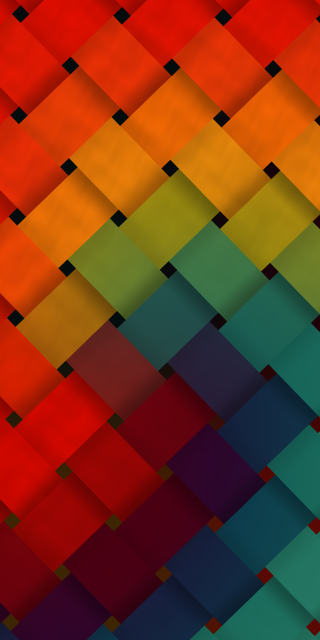
Reproduce this pattern procedurally as a WebGL 1 fragment shader.

```glsl
precision highp float;
// Diagonal plain weave of broad ribbons with small dark square holes.
// A turned grid picks which ribbon lies on top in each cell; each visible
// piece takes one colour from a warm vertical ramp blended into a cool radial one.
uniform vec2 u_resolution;

const float CANVAS_HEIGHT = 2.0;               // canvas is 1 wide, 2 high
const float STEP = 0.224;                      // distance between ribbon axes
const float TILT = 0.769;                      // weave direction in radians
const vec2  WEAVE_ORIGIN = vec2(0.524, 0.998); // centre of cell (0, 0)
const float HALF_WIDTH = 0.413;                // half ribbon width, in steps
const float HALF_LENGTH = 1.0 - HALF_WIDTH;    // half length of a visible piece
const vec2  COOL_CENTRE = vec2(0.039, 0.672);  // middle of the radial ramp
const float COLOUR_DRIFT = 0.15;               // colour change inside a piece
const float END_SHADOW = 0.30;
const float MOTTLE = 0.055;

const vec3 RED    = vec3(0.84, 0.045, 0.00);
const vec3 ORANGE = vec3(0.90, 0.37, 0.01);
const vec3 AMBER  = vec3(0.87, 0.50, 0.04);
const vec3 OLIVE  = vec3(0.58, 0.52, 0.06);
const vec3 GREEN  = vec3(0.25, 0.46, 0.27);
const vec3 TEAL   = vec3(0.09, 0.40, 0.35);
const vec3 BLUE   = vec3(0.05, 0.24, 0.30);
const vec3 NAVY   = vec3(0.08, 0.13, 0.24);
const vec3 PURPLE = vec3(0.18, 0.02, 0.17);
const vec3 WINE   = vec3(0.29, 0.00, 0.07);
const vec3 HOLE_TOP   = vec3(0.01, 0.045, 0.05);
const vec3 HOLE_BROWN = vec3(0.24, 0.14, 0.01);
const vec3 HOLE_RED   = vec3(0.35, 0.03, 0.01);

float ramp(float from, float to, float x) {
  return clamp((x - from) / (to - from), 0.0, 1.0);
}

// Red at the top through orange and olive to teal, lagging at the left.
vec3 warmRamp(vec2 p) {
  float t = (1.97 - p.y) / 0.1615;
  t *= smoothstep(-0.21, 0.52, p.x) * (1.0 - 0.12 * smoothstep(0.7, 1.0, p.x));
  vec3 c = mix(RED, vec3(0.87, 0.18, 0.02), ramp(0.0, 1.0, t));
  c = mix(c, ORANGE, ramp(1.0, 2.0, t));
  c = mix(c, AMBER, ramp(2.0, 3.0, t));
  c = mix(c, OLIVE, ramp(3.0, 4.0, t));
  c = mix(c, GREEN, ramp(4.0, 5.0, t));
  return mix(c, TEAL, ramp(5.0, 6.0, t));
}

// Red at the centre through wine, purple and blue to teal.
vec3 coolRamp(vec2 p) {
  float r = length(p - COOL_CENTRE);
  vec3 c = mix(vec3(0.79, 0.03, 0.0), vec3(0.60, 0.02, 0.01), ramp(0.17, 0.34, r));
  c = mix(c, WINE, ramp(0.34, 0.55, r));
  c = mix(c, PURPLE, ramp(0.56, 0.65, r));
  c = mix(c, NAVY, ramp(0.65, 0.78, r));
  c = mix(c, BLUE, ramp(0.78, 0.84, r));
  c = mix(c, TEAL, ramp(0.84, 0.96, r));
  return mix(c, vec3(0.14, 0.46, 0.38), ramp(0.96, 1.06, r));
}

vec3 ribbonColour(vec2 p) {
  return mix(warmRamp(p), coolRamp(p), smoothstep(1.154, 0.672, p.y));
}

vec3 holeColour(vec2 p) {
  vec3 low = mix(HOLE_BROWN, HOLE_RED, smoothstep(0.35, 0.9, p.x));
  vec3 high = mix(HOLE_TOP, vec3(0.12, 0.0, 0.03), ramp(0.4, 1.0, p.x) * ramp(1.9, 1.4, p.y));
  return mix(high, low, smoothstep(1.05, 0.4, p.y));
}

// Layered sines for soft blotches in the dye.
float blotches(vec2 p) {
  float a = sin(p.x * 31.0 + 2.0 * sin(p.y * 23.0));
  float b = sin(p.y * 47.0 + 2.0 * sin(p.x * 38.0 + p.y * 17.0));
  float c = sin((p.x - p.y) * 83.0 + 1.5 * sin(p.x * 71.0));
  return (a + b + 0.6 * c) / 2.6;
}

void main() {
  vec2 p = gl_FragCoord.xy * CANVAS_HEIGHT / u_resolution.y;
  float pixel = CANVAS_HEIGHT / (u_resolution.y * STEP);
  vec2 along = vec2(cos(TILT), sin(TILT));
  vec2 across = vec2(-along.y, along.x);
  vec2 q = vec2(dot(p - WEAVE_ORIGIN, along), dot(p - WEAVE_ORIGIN, across)) / STEP;
  vec2 home = floor(q + 0.5);

  // Sum the visible pieces of the nearby cells.
  vec3 cloth = vec3(0.0);
  float covered = 0.0;
  for (int j = -1; j <= 1; j++) {
    for (int i = -1; i <= 1; i++) {
      vec2 cell = home + vec2(float(i), float(j));
      vec2 f = q - cell;
      // Put the ribbon length on x, pointing to the right of the canvas.
      if (mod(cell.x + cell.y, 2.0) > 0.5) f = vec2(-f.y, f.x);
      vec2 edge = vec2(HALF_LENGTH, HALF_WIDTH) - abs(f);
      vec2 cover = clamp(0.5 + edge / pixel, 0.0, 1.0);
      float weight = cover.x * cover.y;

      vec2 centre = WEAVE_ORIGIN + STEP * (cell.x * along + cell.y * across);
      vec3 dye = ribbonColour(mix(centre, p, COLOUR_DRIFT));
      // Ends dip under their neighbours, more deeply at the right.
      float dip = 1.0 - smoothstep(0.0, 0.34, edge.x);
      float shade = 1.0 - END_SHADOW * dip * (f.x > 0.0 ? 1.0 : 0.35);
      shade *= 1.0 + MOTTLE * dye.r * blotches(p);
      cloth += weight * dye * shade;
      covered += weight;
    }
  }
  vec3 colour = cloth + max(1.0 - covered, 0.0) * holeColour(p);
  gl_FragColor = vec4(clamp(colour, 0.0, 1.0), 1.0);
}
```
